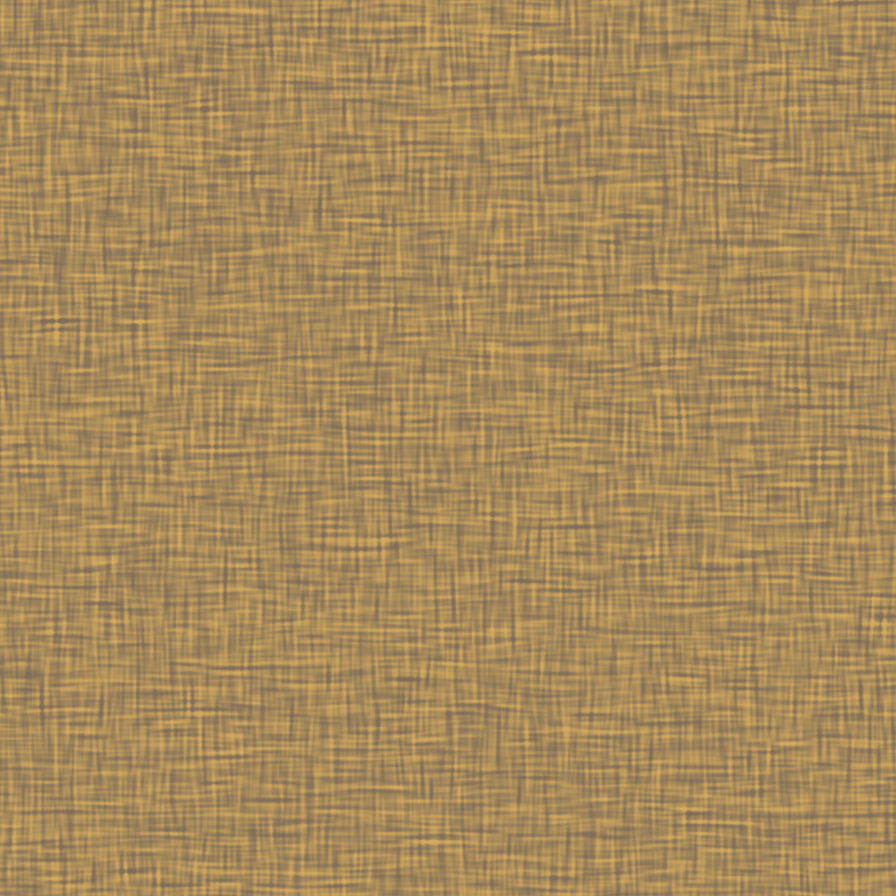
A three.js fragment shader for this texture:

```glsl
// Woven linen in ochre and taupe: fine crossing threads, evenly spread.
// Each thread is a row of 1D noise with its own random shift; gradient noise
// across the rows sets light beside dark, and slow sines bend them a little.
varying vec2 vUv;

#define TAUPE vec3(0.500, 0.427, 0.348)
#define GOLD vec3(0.840, 0.673, 0.361)
#define WEFT_FINE vec2(27.0, 210.0)   // cells along and across the thread
#define WEFT_BROAD vec2(23.0, 127.0)
#define WARP_FINE vec2(31.0, 217.0)
#define WARP_BROAD vec2(27.0, 137.0)
#define WEFT_SLUB vec2(37.0, 245.0)
#define WARP_SLUB vec2(41.0, 255.0)
#define BEND 0.0010
#define CONTRAST 0.61
#define BALANCE 0.47

float hash(vec2 p) {
  vec3 q = fract(vec3(p.xyx) * 0.1031);
  q += dot(q, q.yzx + 33.33);
  return fract((q.x + q.y) * q.z);
}

// Dye strength along one thread, from -1 to 1.
float strand(float x, float row) {
  x += 90.0 * hash(vec2(row, 7.0));
  float cell = floor(x);
  float blend = smoothstep(0.0, 1.0, x - cell);
  return 2.0 * mix(hash(vec2(cell, row)), hash(vec2(cell + 1.0, row)), blend) - 1.0;
}

// Paired light and dark threads: gradient noise across, so no broad blotches.
float threads(vec2 p, vec2 freq, float seed) {
  p *= freq;
  float row = floor(p.y);
  float f = p.y - row;
  row += seed;
  return 3.5 * mix(strand(p.x, row) * f, strand(p.x, row + 1.0) * (f - 1.0),
                   smoothstep(0.0, 1.0, f));
}

// Sparse strong threads: value noise across, squared and centred.
float slubs(vec2 p, vec2 freq, float seed) {
  p *= freq;
  float row = floor(p.y);
  float blend = smoothstep(0.0, 1.0, p.y - row);
  row += seed;
  float n = 0.5 + 0.5 * mix(strand(p.x, row), strand(p.x, row + 1.0), blend);
  return 2.0 * (n * n - 0.295);
}

// Slow wander that tilts the threads by a degree or two.
float wander(vec2 p) {
  return BEND * (sin(21.0 * p.x + 33.0 * p.y) + 0.6 * sin(43.0 * p.x - 57.0 * p.y));
}

void main() {
  // Weft runs across, warp runs up.
  vec2 weft = vUv + vec2(0.0, wander(vUv));
  vec2 warp = vUv.yx + vec2(0.0, wander(vUv.yx + 0.37));

  float across = 0.28 * threads(weft, WEFT_FINE, 11.0)
               + 0.23 * threads(weft, WEFT_BROAD, 311.0)
               + 0.17 * slubs(weft, WEFT_SLUB, 1259.0);
  float upward = 0.24 * threads(warp, WARP_FINE, 613.0)
               + 0.19 * threads(warp, WARP_BROAD, 947.0)
               + 0.17 * slubs(warp, WARP_SLUB, 1627.0);

  // A soft S-curve settles the tone into flatter taupe and gold.
  float tone = smoothstep(0.0, 1.0, BALANCE + CONTRAST * (across - upward));
  gl_FragColor = vec4(mix(TAUPE, GOLD, tone), 1.0);
}
```
